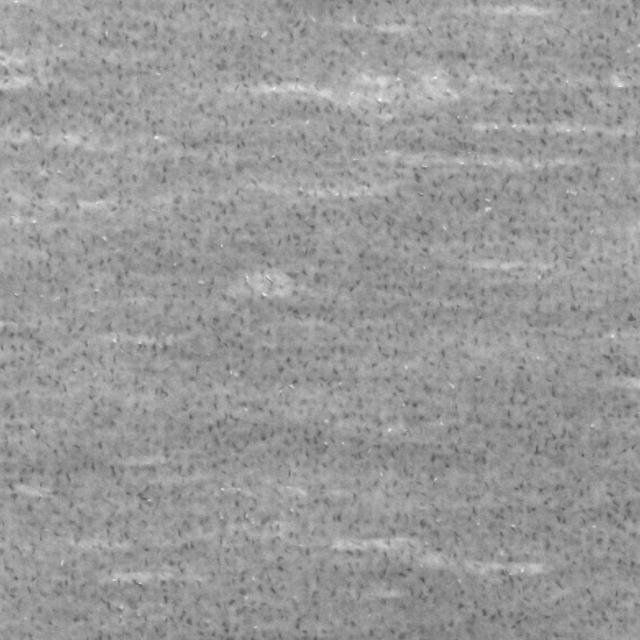
This texture is drawn by a Shadertoy shader. Its source:

```glsl
// Grey brushed knit fabric: soft tufts separated by small dark pits in loose rows,
// with long horizontal pale and dark streaks and sparse bright glints.
// Cellular noise makes the tufts and pits; stretched value noise makes the streaks.

#define BASE_GREY     0.608
#define TUFTS         vec2(72.0, 66.0)
#define JITTER        0.75
#define PIT_DEPTH     0.17
#define PIT_RADIUS    0.27
#define STREAK_AMOUNT 0.17
#define SHEEN_AMOUNT  0.15
#define FLEECE_AMOUNT 0.13
#define GRAIN_AMOUNT  0.055
#define GLINT_AMOUNT  0.24
#define GLINT_RADIUS  0.19
#define TOP_LIGHT     0.035

float hash(vec2 p) {
    vec3 q = fract(p.xyx * vec3(0.1031, 0.1030, 0.0973));
    q += dot(q, q.yzx + 33.33);
    return fract((q.x + q.y) * q.z);
}

float valueNoise(vec2 p) {
    vec2 cell = floor(p), f = fract(p);
    f = f * f * (3.0 - 2.0 * f);
    float low = mix(hash(cell), hash(cell + vec2(1, 0)), f.x);
    float high = mix(hash(cell + vec2(0, 1)), hash(cell + vec2(1, 1)), f.x);
    return mix(low, high, f.y);
}

mat2 turn(float angle) {
    float c = cos(angle), s = sin(angle);
    return mat2(c, s, -s, c);
}

// Returns distance to the nearest pit, summed pit darkness, summed glint light.
vec3 knit(vec2 p, float sheen) {
    vec2 home = floor(p);
    float nearest = 2.0, pits = 0.0, glints = 0.0;
    for (int y = -1; y <= 1; y++)
    for (int x = -1; x <= 1; x++) {
        vec2 id = home + vec2(x, y);
        vec2 rnd = vec2(hash(id + 11.0), hash(id + 47.0));
        vec2 d = p - id - 0.5 - JITTER * (rnd - 0.5);
        nearest = min(nearest, length(d));

        // Pits are short slanted ovals of varied depth.
        float depth = hash(id + 83.0);
        vec2 oval = turn(1.8 * hash(id + 131.0) - 1.2) * d * vec2(1.25, 0.8);
        pits += depth * depth * exp(-dot(oval, oval) / (PIT_RADIUS * PIT_RADIUS));

        // Glints sit beside the pits, more often in the pale streaks.
        vec2 g = d - vec2(0.1, 0.35);
        float chance = 0.025 + 0.16 * sheen;
        float lit = step(hash(id + 197.0), chance) * (0.4 + 0.6 * rnd.x);
        glints += lit * exp(-dot(g, g) / (GLINT_RADIUS * GLINT_RADIUS));
    }
    return vec3(nearest, pits, glints);
}

void mainImage(out vec4 fragColor, in vec2 fragCoord) {
    vec2 uv = fragCoord / iResolution.y;

    // Gently wavering rows
    vec2 cloth = uv;
    cloth.y += 0.004 * sin(uv.x * 7.0 + 3.0 * uv.y) + 0.002 * sin(uv.x * 19.0 - 11.0 * uv.y);
    cloth.y += 0.012 * (valueNoise(uv * vec2(9.0, 12.0)) - 0.5) + 0.02 * uv.x;

    // Long streaks, broad to thin
    float streak = 0.35 * valueNoise(cloth * vec2(2.5, 13.0) + 5.0)
                 + 0.40 * valueNoise(cloth * vec2(6.0, 46.0) + 31.0)
                 + 0.25 * valueNoise(cloth * vec2(17.0, 85.0) + 73.0);

    // Pale brushed patches, frayed by slanted fibres
    float fibres = valueNoise(turn(0.5) * uv * vec2(85.0, 170.0) + 19.0);
    float patches = 0.75 * valueNoise(cloth * vec2(5.0, 38.0) + 107.0)
                  + 0.25 * valueNoise(cloth * vec2(28.0, 75.0) + 151.0);
    float sheen = smoothstep(0.64, 0.95, patches);

    // Fuzzy pile and fine grain
    float fleece = 0.6 * valueNoise(uv * vec2(80.0, 105.0) + 61.0)
                 + 0.4 * valueNoise(turn(0.6) * uv * vec2(150.0, 190.0));
    float grain = valueNoise(uv * 390.0 + 211.0);

    // Tufts with pits between them
    vec2 fuzz = vec2(valueNoise(uv * 120.0 + 7.0), valueNoise(uv * 120.0 + 89.0)) - 0.5;
    vec3 stitch = knit(cloth * TUFTS + 0.45 * fuzz, sheen);

    float grey = BASE_GREY + TOP_LIGHT * (uv.y - 0.5);
    grey += STREAK_AMOUNT * (streak - 0.5);
    grey += SHEEN_AMOUNT * sheen * (0.35 + 0.9 * fibres);
    grey += FLEECE_AMOUNT * (fleece - 0.5) + GRAIN_AMOUNT * (grain - 0.5);
    grey += 0.06 * (min(stitch.x, 0.8) - 0.45);
    grey -= PIT_DEPTH * stitch.y;
    grey += GLINT_AMOUNT * stitch.z;

    fragColor = vec4(vec3(clamp(grey, 0.0, 1.0)), 1.0);
}
```
